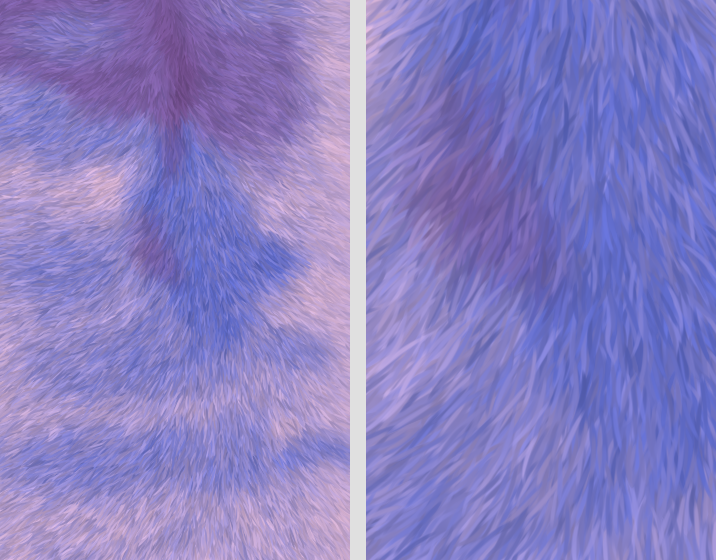
Left: the whole. Right: its middle third, enlarged.
A Shadertoy shader for this texture:

```glsl
// Dyed long-pile fur: lilac, blue and purple patches parted along a spine.
// Layers of jittered cells hold fine tapered hairs that follow a flow field;
// each hair carries the dye found at its own middle, so patch edges fray.

#define LAYERS 20
#define CELL 0.024
#define HAIR_WIDTH 0.0019
#define HAIR_OPACITY 0.80
#define TONE_CONTRAST 0.24
#define DYE_JITTER 0.48
#define ANGLE_JITTER 0.60
#define PINK vec3(0.81, 0.675, 0.81)
#define BLUE vec3(0.40, 0.43, 0.775)
#define PURPLE vec3(0.48, 0.355, 0.625)
#define PLUM vec3(0.43, 0.28, 0.52)

// Blue patches: centre and radii; the first four form the spine.
const vec4 patches[11] = vec4[11](
    vec4(0.53, 0.68, 0.15, 0.15), vec4(0.56, 0.54, 0.19, 0.13),
    vec4(0.62, 0.42, 0.10, 0.10), vec4(0.72, 0.53, 0.14, 0.045),
    vec4(0.20, 0.79, 0.40, 0.085), vec4(0.20, 0.52, 0.25, 0.08),
    vec4(0.36, 0.36, 0.28, 0.085), vec4(0.78, 0.36, 0.17, 0.055),
    vec4(0.33, 0.17, 0.40, 0.06), vec4(0.66, 0.20, 0.13, 0.08),
    vec4(0.92, 0.195, 0.20, 0.035));

vec4 hash4(vec3 c) {
    vec4 q = fract(c.xyzx * vec4(0.1031, 0.1030, 0.0973, 0.1099));
    q += dot(q, q.wzxy + 33.33);
    return fract((q.xxyz + q.yzzw) * q.zywx);
}

// Layered sines, each octave turned and warped by the last; about -1 to 1.
float waves(vec2 p) {
    float sum = 0.0, amp = 0.55;
    for (int i = 0; i < 4; i++) {
        p = mat2(0.8, 0.6, -0.6, 0.8) * p * 1.7 + 1.3 + 0.4 * sum;
        sum += amp * sin(p.x + sin(p.y)) * cos(p.y * 0.8);
        amp *= 0.65;
    }
    return sum;
}

float blob(vec2 p, vec2 centre, vec2 radii) {
    return 1.0 - smoothstep(0.25, 1.5, length((p - centre) / radii));
}

// Hair direction: down the spine, fanning out to both sides.
vec2 flow(vec2 p) {
    float spine = 0.385 - 0.075 * smoothstep(0.35, 0.85, p.y);
    float spread = mix(4.0, 9.0, smoothstep(0.0, 0.6, p.y));
    float swirl = mix(0.3, 1.1, smoothstep(0.75, 0.95, p.y));
    vec2 d = normalize(vec2((p.x - spine) * spread, -1.0));
    float a = swirl * waves(p * 7.0);
    return mat2(cos(a), sin(a), -sin(a), cos(a)) * d;
}

// Dye colour of the pile at a point; shift leans it towards blue.
vec3 dye(vec2 p, float shift) {
    vec2 uv = vec2(p.x / 0.625, p.y);
    float mottle = waves(p * 13.0 + 4.0);
    vec2 q = uv + 0.045 * vec2(waves(p * 9.0), 0.7 * waves(p * 9.0 + 7.0));

    float blue = 0.29 + 0.18 * mottle - 0.13 * smoothstep(0.7, 1.0, uv.x);
    blue -= 0.2 * blob(q, vec2(0.27, 0.65), vec2(0.16, 0.08));
    for (int i = 0; i < 11; i++) {
        float strength = (i < 4 ? 0.97 : 0.73) + 0.12 * mottle;
        blue = mix(blue, max(blue, strength), blob(q, patches[i].xy, patches[i].zw));
    }

    // Purple yoke across the top, broken by bluish tufts.
    float right = smoothstep(0.5, 0.8, uv.x);
    float hem = 0.86 - 0.09 * smoothstep(0.0, 0.5, uv.x) - 0.06 * smoothstep(0.5, 0.85, uv.x);
    float soft = mix(0.03, 0.07, right);
    float yoke = smoothstep(-soft, soft, q.y - hem);
    yoke *= 1.0 - smoothstep(0.78, 0.95, q.x);
    float tuft = max(blob(q, vec2(0.2, 0.94), vec2(0.17, 0.06)),
                     blob(q, vec2(0.75, 0.98), vec2(0.16, 0.05)));
    blue = mix(blue, mix(0.72, 0.58, right), yoke);
    float purple = yoke * (1.0 - 0.65 * tuft) * mix(0.97, 0.72, right);

    float plum = max(0.7 * blob(q, vec2(0.50, 0.84), vec2(0.04, 0.16)),
                     0.55 * blob(q, vec2(0.45, 0.55), vec2(0.07, 0.05)));
    vec3 col = mix(PINK, BLUE, clamp(blue + shift, -0.05, 1.08));
    col = mix(col, PURPLE, clamp(purple - 0.7 * abs(shift) * yoke, 0.0, 1.0));
    return mix(col, PLUM, plum);
}

void mainImage(out vec4 fragColor, in vec2 fragCoord) {
    vec2 p = fragCoord / iResolution.y;
    float pixel = 1.0 / iResolution.y;
    // Carried by the topmost hair: dye position, tone, dye shift.
    vec4 pile = vec4(p, -0.03, 0.0);

    for (int layer = 0; layer < LAYERS; layer++) {
        vec2 offset = float(layer) * vec2(0.37, 0.71);
        vec2 home = floor(p / CELL + offset);
        for (int k = 0; k < 9; k++) {
            vec2 cell = home + vec2(k % 3 - 1, k / 3 - 1);
            vec4 h = hash4(vec3(cell + 40.0, float(layer) + 3.0));
            vec2 middle = (cell + h.xy - offset) * CELL;
            vec2 q = p - middle;
            if (dot(q, q) > CELL * CELL) continue;

            vec2 d = flow(middle);
            d = normalize(d + (h.w - 0.5) * ANGLE_JITTER * vec2(-d.y, d.x));
            float t = dot(q, d) / (CELL * mix(0.6, 0.95, h.z));
            float bend = (h.x - 0.5) * 0.3 * CELL * t * t;
            float across = abs(dot(q, vec2(-d.y, d.x)) - bend);
            float width = HAIR_WIDTH * (1.0 - 0.7 * t * t);
            float mask = 1.0 - smoothstep(0.3 * width, width + 0.6 * pixel, across);
            mask *= HAIR_OPACITY * smoothstep(1.0, 0.5, abs(t));

            float tone = (fract(h.z * 9.0) - 0.5) * TONE_CONTRAST + 0.025 * t;
            float shift = (fract(h.w * 7.0) - 0.5) * DYE_JITTER;
            pile = mix(pile, vec4(middle, tone, shift), mask);
        }
    }

    // Locks of neighbouring hairs share a tone; the right edge lies flatter.
    float relief = 1.0 - 0.4 * smoothstep(0.5, 0.62, p.x);
    float tone = pile.z + 0.05 * waves(pile.xy * 45.0);
    vec3 col = dye(pile.xy, pile.w * relief) * (1.0 + tone * relief);
    fragColor = vec4(col, 1.0);
}
```
